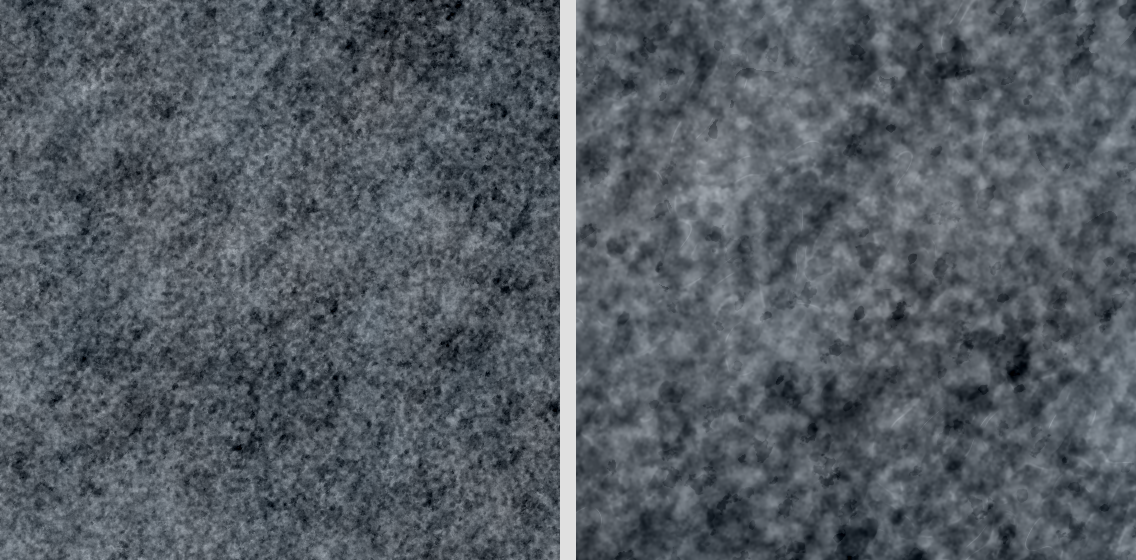
Left, the full canvas; right, a detail of the centre.
A Shadertoy shader for this texture:

```glsl
// Rough blue-grey stone with leaning blotches, dark pits and fine grain.

const vec3  STONE_COLOR   = vec3(0.325, 0.355, 0.385); // average stone
const vec3  COOL_SHIFT    = vec3(-0.006, 0.001, 0.005); // bluish against neutral
const vec2  LEAN          = vec2(0.55, 0.835);  // long axis of the features
const float STRETCH       = 1.6;    // length to width of the blotches
const float BLOTCH_CELLS  = 6.0;    // cells across the canvas
const float CLUMP_CELLS   = 34.0;
const float GRAIN_CELLS   = 120.0;
const float CREVICE_CELLS = 66.0;
const float VEIN_CELLS    = 52.0;
const float BLOTCH_GAIN   = 0.10;
const float CLUMP_GAIN    = 0.09;
const float GRAIN_GAIN    = 0.235;
const float CREVICE_DEPTH = 0.065;
const float HOLLOW_DEPTH  = 0.055;
const float VEIN_GAIN     = 0.07;
const float PIT_CELLS     = 15.0;   // coarsest pit layer
const float PIT_DEPTH     = 0.115;
const float PIT_SHARE     = 0.42;   // share of cells holding a pit
const int   PIT_LAYERS    = 3;
const float BASE_LIFT     = 0.019;  // makes up for the darkening by pits

// Integer hash giving two values from 0 to 1.
vec2 hash2(vec2 cell, float seed) {
    uvec2 q = uvec2(ivec2(cell)) * uvec2(1597U, 3571U) + uint(seed) * 7919U;
    uint n = (q.x ^ (q.y << 15U)) * 747796U + q.y;
    n = (n ^ (n >> 15U)) * 73244475U;
    n = (n ^ (n >> 16U)) * 73244475U;
    n ^= n >> 16U;
    return vec2(n & 65535U, n >> 16U) / 65535.0;
}

// Smooth value noise from 0 to 1.
float noise(vec2 p, float seed) {
    vec2 cell = floor(p), f = fract(p);
    f = f * f * (3.0 - 2.0 * f);
    float low  = mix(hash2(cell, seed).x, hash2(cell + vec2(1, 0), seed).x, f.x);
    float high = mix(hash2(cell + vec2(0, 1), seed).x, hash2(cell + vec2(1, 1), seed).x, f.x);
    return mix(low, high, f.y);
}

// Layered noise centred on zero, each layer turned and finer.
float layers(vec2 p, int count, float seed) {
    float sum = 0.0, gain = 1.0;
    for (int i = 0; i < count; i++) {
        sum += gain * (noise(p, seed + float(i)) - 0.5);
        p = mat2(0.8, 0.6, -0.6, 0.8) * p * 2.03 + 17.3;
        gain *= 0.6;
    }
    return sum;
}

// Coordinates across and along the lean.
vec2 leanAxes(vec2 p) {
    return vec2(dot(p, vec2(LEAN.y, -LEAN.x)), dot(p, LEAN));
}

// Irregular oval pits scattered one per chosen cell.
float pits(vec2 p, float share, float seed) {
    vec2 home = floor(p);
    float ragged = 1.3 * layers(p * 4.0, 3, seed + 20.0);
    float mask = 0.0;
    for (int y = -1; y <= 1; y++)
    for (int x = -1; x <= 1; x++) {
        vec2 cell = home + vec2(x, y);
        vec2 spot = hash2(cell, seed), kind = hash2(cell, seed + 1.0);
        float present = step(kind.x, share);
        float radius = mix(0.16, 0.46, kind.y * sqrt(kind.y));
        vec2 q = leanAxes(p - cell - spot);
        q.x *= mix(1.1, 2.0, spot.x);
        float reach = length(q) / radius + ragged;
        float depth = mix(0.55, 1.0, spot.y);
        mask = max(mask, present * depth * (1.0 - smoothstep(0.6, 1.1, reach)));
    }
    return mask;
}

void mainImage(out vec4 fragColor, in vec2 fragCoord) {
    vec2 uv = fragCoord / iResolution.y;
    vec2 leaning = leanAxes(uv) * vec2(1.0, 1.0 / STRETCH) + 8.0;

    // Broad blotches, clumps and grain
    float blotch = layers(leaning * BLOTCH_CELLS, 4, 1.0);
    float clump  = layers(leaning * CLUMP_CELLS, 2, 11.0);
    float grain  = layers(uv * GRAIN_CELLS, 3, 21.0);
    float tone = BASE_LIFT + BLOTCH_GAIN * blotch + CLUMP_GAIN * clump + GRAIN_GAIN * grain;

    // Soft leaning hollows
    float hollow = layers(leaning * BLOTCH_CELLS * 2.2, 4, 31.0);
    tone -= HOLLOW_DEPTH * smoothstep(0.25, 0.45, hollow);

    // Crumbly dark crevices
    float crevice = layers(leaning * CREVICE_CELLS, 3, 61.0) - 0.25 * blotch;
    tone -= CREVICE_DEPTH * smoothstep(0.12, 0.32, crevice);

    // Pits from coarse to fine, fewer on the pale blotches
    float share = PIT_SHARE * clamp(1.0 - 1.6 * blotch, 0.3, 1.6);
    float cells = PIT_CELLS;
    for (int i = 0; i < PIT_LAYERS; i++) {
        tone -= PIT_DEPTH * pits(uv * cells, share, 41.0 + 5.0 * float(i));
        cells *= 1.9;
    }

    // Broken pale veins and flecks
    float ridge = 1.0 - abs(2.0 * noise(uv * VEIN_CELLS + 3.0 * clump, 71.0) - 1.0);
    float veined = smoothstep(0.45, 0.8, noise(leaning * BLOTCH_CELLS * 2.0, 72.0));
    tone += VEIN_GAIN * smoothstep(0.82, 1.0, ridge) * veined * smoothstep(-0.1, 0.4, grain);

    // Tint
    float cool = 2.0 * layers(leaning * BLOTCH_CELLS * 1.5, 3, 81.0);
    vec3 color = STONE_COLOR + tone + COOL_SHIFT * cool;
    fragColor = vec4(clamp(color, 0.0, 1.0), 1.0);
}
```
